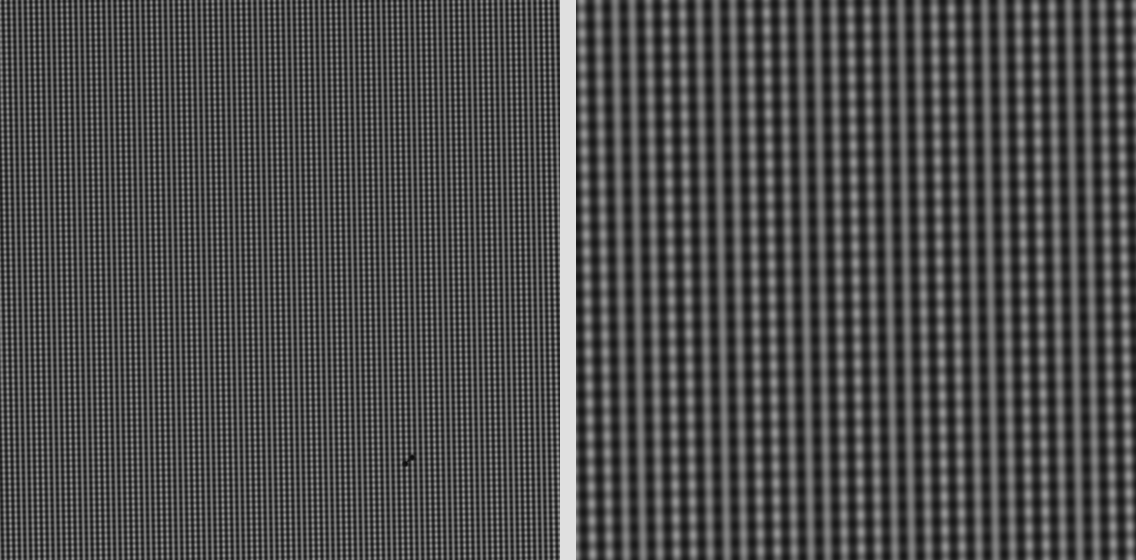
Left: the whole. Right: its middle third, enlarged.
Write a Shadertoy shader that draws this texture.

```glsl
#define COLUMNS 100.0
#define ROWS 100.0
#define LEAN 0.02
#define GAP_TONE 0.128
#define THREAD_TONE 0.485
#define GAP_RUNG 0.09
#define THREAD_BEAD 0.21
#define BEAT_COLUMNS 5.4
#define FLAW_START vec2(0.724, 0.172)
#define FLAW_END vec2(0.736, 0.183)
#define FLAW_RADIUS 0.005

const float TAU = 6.2831853;

float wave(float phase) {
    return 0.5 + 0.5 * cos(TAU * phase);
}

float segmentDistance(vec2 p, vec2 a, vec2 b) {
    vec2 ab = b - a;
    return length(p - a - ab * clamp(dot(p - a, ab) / dot(ab, ab), 0.0, 1.0));
}

// Slow drift from layered sines, about -1 to 1
float drift(vec2 p) {
    return 0.5 * sin(p.x * 1.7 + 2.1 * sin(p.y * 0.9))
         + 0.3 * sin(p.y * 2.3 + p.x * 0.8)
         + 0.2 * sin(p.x * 4.1 - p.y * 3.7);
}

// Two small pits joined by a thin scratch
float flawMask(vec2 uv, float pixel) {
    float pits = min(length(uv - FLAW_START), length(uv - FLAW_END)) - FLAW_RADIUS;
    float scratch = segmentDistance(uv, FLAW_START, FLAW_END) - 0.3 * FLAW_RADIUS;
    float soft = max(pixel, 0.0025);
    return 1.0 - smoothstep(-soft, soft, min(pits, scratch));
}

void mainImage(out vec4 fragColor, in vec2 fragCoord) {
    vec2 uv = fragCoord / iResolution.xy;
    float pixel = 1.0 / min(iResolution.x, iResolution.y);

    // Slightly turned grid of columns and rows
    vec2 centred = uv - 0.5;
    float column = (centred.x + LEAN * centred.y) * COLUMNS;
    float row = (centred.y - LEAN * centred.x) * ROWS;
    float columnId = floor(column + 0.5);
    float thread = pow(wave(column), 1.2);
    float rung = wave(row);

    // Beading comes and goes between neighbouring columns
    float beat = wave(columnId / BEAT_COLUMNS + 0.12 * drift(uv * 5.0));
    float bead = THREAD_BEAD * mix(0.25, 1.0, beat);

    float gapTone = GAP_TONE + GAP_RUNG * (rung - 0.4);
    float threadTone = THREAD_TONE + bead * (rung - 0.5);
    float tone = mix(gapTone, threadTone, thread);

    // Slightly uneven threads and light falling off toward the top
    tone *= 1.0 + 0.008 * drift(vec2(columnId, row * 0.3));
    tone *= mix(1.02, 0.98, uv.y) + 0.01 * centred.x;

    tone = mix(tone, 0.06, flawMask(uv, pixel));
    fragColor = vec4(vec3(tone), 1.0);
}
```
